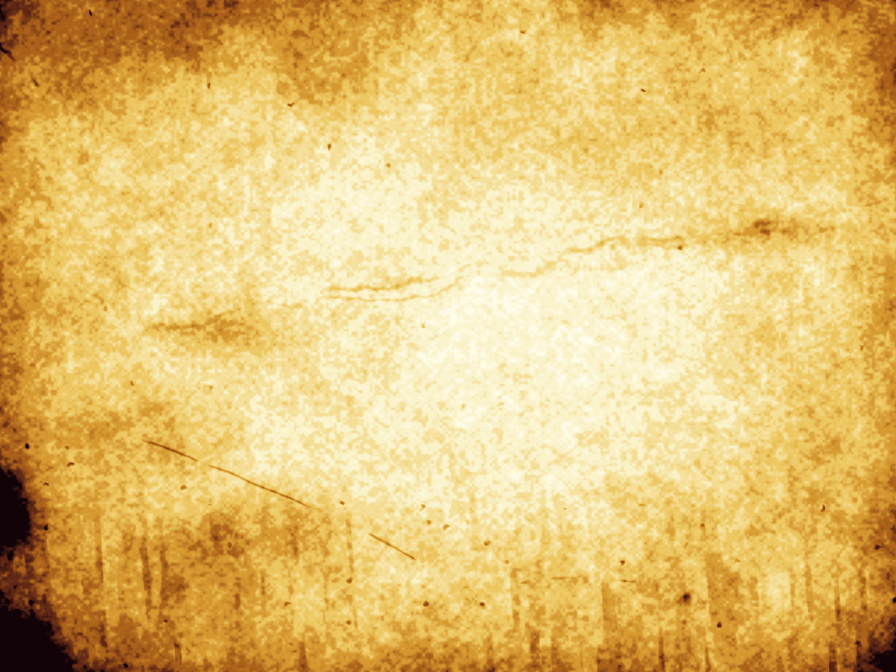
Give the GLSL for this texture, as a WebGL 1 fragment shader.

```glsl
precision highp float;
// Aged golden parchment with a pale centre, scorched edges, creases and scratches.
uniform vec2 u_resolution;

#define GLOW_CENTER vec2(0.74, 0.545)
#define GLOW_RADIUS vec2(0.76, 0.58)
#define GLOW_LEVEL 0.985
#define FALLOFF 0.35
#define EDGE_BURN 0.19
#define MOTTLE 0.62
#define GRAIN 0.17
#define STREAKS 0.22
#define SPECK_CELLS 34.0

float hash(vec2 p) {
  return fract(sin(dot(p, vec2(127.1, 311.7))) * 43758.5453);
}

float noise(vec2 p) {
  vec2 i = floor(p), f = fract(p);
  f = f * f * (3.0 - 2.0 * f);
  return mix(mix(hash(i), hash(i + vec2(1.0, 0.0)), f.x),
             mix(hash(i + vec2(0.0, 1.0)), hash(i + 1.0), f.x), f.y);
}

float fbm(vec2 p) {
  float sum = 0.0, amp = 0.5;
  for (int i = 0; i < 5; i++) {
    sum += amp * noise(p);
    p = mat2(1.6, 1.2, -1.2, 1.6) * p + 7.3;
    amp *= 0.55;
  }
  return sum / 1.055;
}

// Soft elliptical stain
float stain(vec2 p, vec2 center, vec2 radius) {
  vec2 q = (p - center) / radius;
  return exp(-dot(q, q));
}

// Wobbling broken scratch with a bow, fading at both ends
float scratch(vec2 p, vec2 a, vec2 b, float bow, float wobble, float width) {
  vec2 ab = b - a;
  float len = length(ab);
  vec2 dir = ab / len;
  float s = dot(p - a, dir) / len;
  float side = dot(p - a, vec2(-dir.y, dir.x));
  side -= bow * 4.0 * s * (1.0 - s) + wobble * (fbm(p * 14.0) - 0.5);
  float w = max(width, 0.8 / u_resolution.y);
  float ends = smoothstep(0.0, 0.06, s) * smoothstep(1.0, 0.94, s);
  return ends * exp(-side * side / (w * w)) * smoothstep(0.2, 0.6, noise(p * 30.0));
}

// Scattered dark specks, denser near the bottom
float specks(vec2 p) {
  vec2 cell = floor(p * SPECK_CELLS);
  float pick = hash(cell + 3.7);
  vec2 center = 0.3 + 0.4 * vec2(hash(cell), hash(cell + 9.1));
  float d = length(fract(p * SPECK_CELLS) - center + 0.2 * (noise(p * 130.0) - 0.5));
  float chance = mix(0.16, 0.03, smoothstep(0.0, 0.4, p.y));
  return step(pick, chance) * smoothstep(0.2, 0.04, d) * hash(cell + 5.3);
}

// Tone from scorched brown to cream
vec3 parchment(float t) {
  vec3 c = mix(vec3(0.07, 0.01, 0.03), vec3(0.37, 0.15, 0.08), smoothstep(0.0, 0.17, t));
  c = mix(c, vec3(0.67, 0.38, 0.10), smoothstep(0.17, 0.36, t));
  c = mix(c, vec3(0.84, 0.60, 0.19), smoothstep(0.36, 0.54, t));
  c = mix(c, vec3(0.93, 0.78, 0.38), smoothstep(0.54, 0.70, t));
  c = mix(c, vec3(0.96, 0.87, 0.59), smoothstep(0.70, 0.83, t));
  c = mix(c, vec3(0.98, 0.95, 0.79), smoothstep(0.83, 0.95, t));
  return mix(c, vec3(1.0, 0.99, 0.92), smoothstep(0.95, 1.12, t));
}

void main() {
  vec2 uv = gl_FragCoord.xy / u_resolution;
  vec2 p = uv * vec2(4.0 / 3.0, 1.0);
  vec2 warped = p + 0.07 * (vec2(fbm(p * 7.0), fbm(p * 7.0 + 31.0)) - 0.5);

  // Central glow and burnt border
  float d = length((warped - GLOW_CENTER) / GLOW_RADIUS);
  vec2 border = min(p, vec2(4.0 / 3.0, 1.0) - p);
  float tone = GLOW_LEVEL - FALLOFF * pow(d, 1.6);
  tone -= EDGE_BURN * (exp(-border.x / 0.06) + exp(-border.y / 0.06));

  // Mottling and paper grain
  float blotch = fbm(p * 9.0 + 4.0);
  float fine = fbm(p * 38.0);
  float rough = mix(0.55, 1.0, smoothstep(0.1, 0.8, d));
  tone += rough * MOTTLE * (0.6 * (blotch - 0.5) + 0.5 * (fine - 0.5));
  tone += GRAIN * (noise(p * 125.0) + 0.8 * noise(p * 230.0) - 0.9);

  // Broad stains
  float stains = 0.20 * stain(warped, vec2(0.25, 0.93), vec2(0.17, 0.09));
  stains += 0.17 * stain(warped, vec2(0.49, 0.87), vec2(0.08, 0.07));
  stains += 0.13 * stain(warped, vec2(0.77, 0.79), vec2(0.10, 0.06));
  stains += 0.16 * stain(warped, vec2(1.02, 0.79), vec2(0.15, 0.08));
  stains += 0.22 * stain(warped, vec2(0.34, 0.515), vec2(0.10, 0.025));
  stains += 0.17 * stain(warped, vec2(0.22, 0.37), vec2(0.12, 0.07));
  stains += 0.19 * stain(warped, vec2(0.36, 0.19), vec2(0.22, 0.08));
  stains += 0.18 * stain(warped, vec2(1.13, 0.65), vec2(0.14, 0.02));
  tone -= stains * (0.5 + 1.2 * smoothstep(0.3, 0.7, fine));

  // Vertical wear along the lower part
  float wear = smoothstep(0.6, 0.85, noise(vec2(p.x * 75.0 + p.y * 5.0, p.y * 9.0)));
  tone -= STREAKS * wear * smoothstep(0.33, 0.12, p.y) * smoothstep(0.25, 0.7, fine);

  // Creases, scratches and specks
  tone -= 0.20 * scratch(p, vec2(0.38, 0.55), vec2(1.34, 0.70), 0.0, 0.035, 0.004);
  tone -= 0.16 * scratch(p, vec2(0.20, 0.51), vec2(0.86, 0.60), 0.0, 0.06, 0.004);
  tone -= 0.17 * scratch(p, vec2(0.90, 0.62), vec2(1.25, 0.66), 0.01, 0.04, 0.004);
  tone -= 0.32 * scratch(p, vec2(0.20, 0.35), vec2(0.73, 0.105), 0.015, 0.008, 0.002);
  tone -= 0.28 * scratch(p, vec2(0.77, 0.132), vec2(0.95, 0.135), 0.006, 0.008, 0.002);
  tone -= 0.30 * scratch(p, vec2(-0.01, 0.94), vec2(0.06, 0.87), 0.0, 0.03, 0.003);
  tone -= 0.45 * specks(p) + 0.5 * stain(warped, vec2(1.018, 0.088), vec2(0.010, 0.007));

  // Scorched corners
  tone -= 0.55 * stain(warped, vec2(0.0, 0.24), vec2(0.05, 0.06));
  tone -= 0.60 * stain(warped, vec2(0.01, 0.03), vec2(0.08, 0.07));
  tone -= 0.16 * stain(warped, vec2(1.33, 0.03), vec2(0.10, 0.08));

  gl_FragColor = vec4(parchment(clamp(tone, 0.0, 1.15)), 1.0);
}
```
